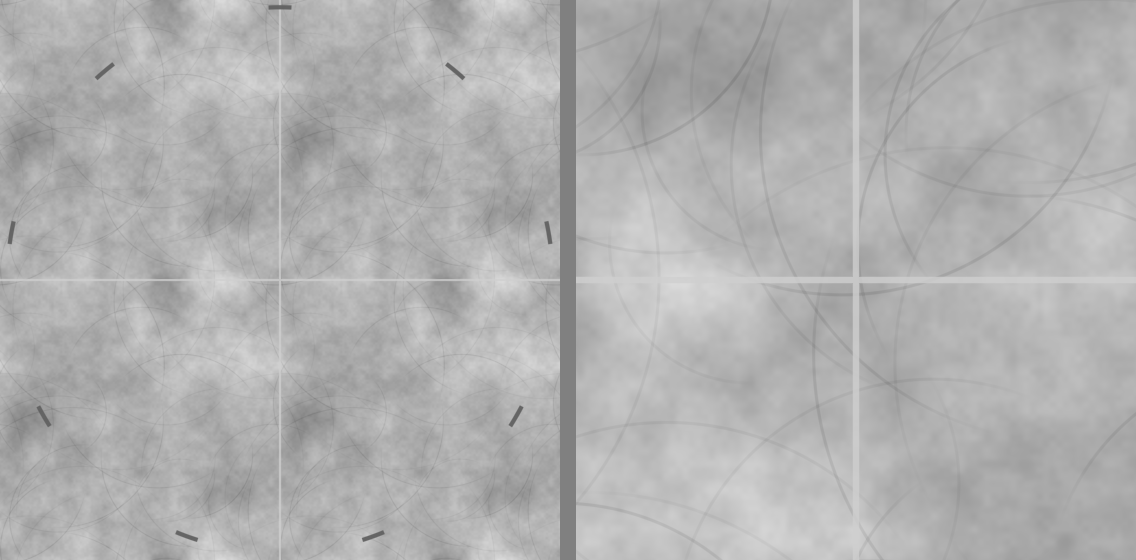
Left: the whole. Right: its middle third, enlarged.
A WebGL 1 fragment shader for this texture:

```glsl
precision highp float;
// Cloudy grey paper in 2 x 2 tiles with fine hairs, a pale central cross and a ring of nine dark dashes.

uniform vec2 u_resolution;

const float TAU = 6.2831853;

// Paper
const float TILES = 2.0;
const float PAPER_GREY = 0.709;
const float CLOUD_CELLS = 4.0;
const float CLOUD_GAIN = 0.68;
const float CLOUD_STRENGTH = 0.22;

// Patches in tile units: center, then sharpness across and up
const vec2 STAIN_CENTER = vec2(0.57, 0.98);
const vec2 STAIN_SHARPNESS = vec2(6.0, 4.0);
const float STAIN_STRENGTH = 0.13;
const vec2 SHADE_CENTER = vec2(0.56, 0.25);
const vec2 SHADE_SHARPNESS = vec2(4.0, 9.0);
const float SHADE_STRENGTH = 0.06;
const vec2 GLOW_CENTER = vec2(0.81, 0.98);
const vec2 GLOW_SHARPNESS = vec2(4.0, 16.0);
const float GLOW_STRENGTH = 0.08;

// Hairs, in tile units
const int HAIR_COUNT = 44;
const float HAIR_HALF_WIDTH = 0.0018;
const float HAIR_STRENGTH = 0.06;

// Cross and dashes, in canvas units
const float CROSS_HALF_WIDTH = 0.0019;
const float CROSS_GREY = 0.81;
const float CROSS_OPACITY = 0.8;
const float DASH_COUNT = 9.0;
const float RING_RADIUS = 0.487;
const float DASH_HALF_LENGTH = 0.0205;
const float DASH_HALF_WIDTH = 0.0038;
const float DASH_GREY = 0.38;
const float DASH_OPACITY = 0.95;

float hash(vec2 p) {
  vec3 q = fract(vec3(p.xyx) * 0.1031);
  q += dot(q, q.yzx + 33.33);
  return fract((q.x + q.y) * q.z);
}

// Value noise that wraps after "period" cells
float wrappedNoise(vec2 p, float period, float seed) {
  vec2 cell = floor(p);
  vec2 f = fract(p);
  f = f * f * (3.0 - 2.0 * f);
  vec2 a = mod(cell, period) + seed;
  vec2 b = mod(cell + 1.0, period) + seed;
  return mix(mix(hash(a), hash(vec2(b.x, a.y)), f.x),
             mix(hash(vec2(a.x, b.y)), hash(b), f.x), f.y);
}

float clouds(vec2 uv) {
  float sum = 0.0;
  float amplitude = 0.75;
  float cells = CLOUD_CELLS;
  for (int i = 0; i < 6; i++) {
    sum += amplitude * (wrappedNoise(uv * cells, cells, 53.0 + 37.0 * float(i)) - 0.5);
    amplitude *= CLOUD_GAIN;
    cells *= 2.0;
  }
  return sum;
}

// Soft patches at a center and at half a tile diagonally from it
float patches(vec2 uv, vec2 center, vec2 sharpness) {
  vec2 wave = cos(TAU * (uv - center));
  vec2 falloff = pow(abs(wave) + 0.0001, sharpness);
  return step(0.0, wave.x * wave.y) * falloff.x * falloff.y;
}

float band(float offset, float halfWidth, float pixel) {
  return 1.0 - smoothstep(halfWidth - 0.8 * pixel, halfWidth + 0.8 * pixel, abs(offset));
}

// Faint circular arcs, fading toward their ends
float hairs(vec2 uv, float pixel) {
  float sum = 0.0;
  for (int i = 0; i < HAIR_COUNT; i++) {
    float id = float(i) + 1.0;
    vec2 center = vec2(hash(vec2(id, 3.0)), hash(vec2(id, 11.0)));
    vec2 d = fract(uv - center + 0.5) - 0.5;
    float radius = mix(0.16, 0.47, hash(vec2(id, 23.0)));
    float angle = TAU * hash(vec2(id, 41.0));
    float facing = dot(d, vec2(cos(angle), sin(angle))) / max(length(d), 0.001);
    float extent = smoothstep(0.55, 0.9, facing);
    float weight = mix(0.35, 1.0, hash(vec2(id, 59.0)));
    sum += weight * extent * band(length(d) - radius, HAIR_HALF_WIDTH, pixel);
  }
  return min(sum, 1.5);
}

float dashRing(vec2 p, float pixel) {
  float turn = TAU / DASH_COUNT;
  float angle = atan(p.x, p.y);
  float along = (mod(angle + 0.5 * turn, turn) - 0.5 * turn) * RING_RADIUS;
  return band(along, DASH_HALF_LENGTH, pixel)
       * band(length(p) - RING_RADIUS, DASH_HALF_WIDTH, pixel);
}

void main() {
  vec2 canvas = gl_FragCoord.xy / u_resolution;
  vec2 uv = fract(canvas * TILES);
  vec2 centered = canvas - 0.5;
  float pixel = 1.0 / min(u_resolution.x, u_resolution.y);

  // Repeating paper
  float grey = PAPER_GREY + CLOUD_STRENGTH * clouds(uv);
  grey -= STAIN_STRENGTH * patches(uv, STAIN_CENTER, STAIN_SHARPNESS);
  grey -= SHADE_STRENGTH * patches(uv, SHADE_CENTER, SHADE_SHARPNESS);
  grey += GLOW_STRENGTH * patches(uv, GLOW_CENTER, GLOW_SHARPNESS);
  grey -= HAIR_STRENGTH * hairs(uv, pixel * TILES);

  // Marks over the whole canvas
  float cross = max(band(centered.x, CROSS_HALF_WIDTH, pixel),
                    band(centered.y, CROSS_HALF_WIDTH, pixel));
  grey = mix(grey, CROSS_GREY, CROSS_OPACITY * cross);
  grey = mix(grey, DASH_GREY, DASH_OPACITY * dashRing(centered, pixel));

  gl_FragColor = vec4(vec3(clamp(grey, 0.0, 1.0)), 1.0);
}
```
